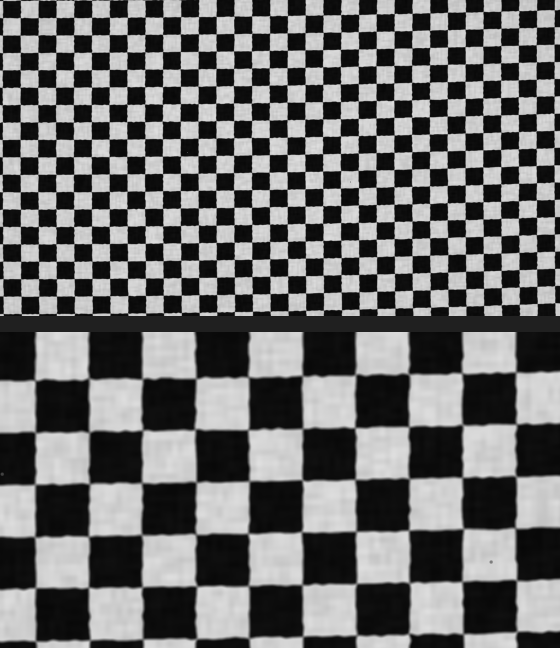
Top, the full canvas; bottom, a detail of the centre.
A WebGL 1 fragment shader for this pattern:

```glsl
precision highp float;
// Black and off-white checkered cotton, gently bowed, with a fine thread texture.
uniform vec2 u_resolution;

// Lengths are fractions of the canvas height, measured from the top left.
#define CELL vec2(0.05632, 0.05509)
#define ORIGIN vec2(0.0088, 0.0023)
#define BOW 0.0255
#define BOW_GROWTH 0.0093
#define EDGE_SOFTNESS 0.0026
#define EDGE_WOBBLE 0.0011
#define THREADS 130.0
#define INK vec3(0.047)
#define CLOTH vec3(0.808)
#define WEAVE_DEPTH 0.07
#define LINT_RARITY 0.9985

float hash(vec2 p) {
  vec3 q = fract(vec3(p.xyx) * 0.1031);
  q += dot(q, q.yzx + 33.33);
  return fract((q.x + q.y) * q.z);
}

float noise(vec2 p) {
  vec2 i = floor(p);
  vec2 f = fract(p);
  f = f * f * (3.0 - 2.0 * f);
  return mix(mix(hash(i), hash(i + vec2(1.0, 0.0)), f.x),
             mix(hash(i + vec2(0.0, 1.0)), hash(i + vec2(1.0, 1.0)), f.x), f.y);
}

// Signed distance to the band edges, in cells: positive in even bands.
vec2 bandDistance(vec2 cell) {
  vec2 p = mod(cell + 0.5, 2.0) - 0.5;
  return 0.5 - abs(p - 0.5);
}

// Rows rise toward the right, more strongly lower down; columns lean slightly.
vec2 drape(vec2 p, float across) {
  float rise = (BOW + BOW_GROWTH * p.y) * across * across;
  float lean = 0.009 * (p.y - 0.4) * (p.y - 0.4);
  return p + vec2(-lean, rise);
}

// Soft specks at rare random places on a coarse grid.
float lint(vec2 p) {
  vec2 grid = p * 50.0;
  vec2 id = floor(grid);
  vec2 center = 0.3 + 0.4 * vec2(hash(id + 7.0), hash(id + 19.0));
  float spot = 1.0 - smoothstep(0.04, 0.13, length(fract(grid) - center));
  return spot * step(LINT_RARITY, hash(id + 41.0));
}

void main() {
  vec2 uv = gl_FragCoord.xy / u_resolution;
  vec2 p = vec2(gl_FragCoord.x, u_resolution.y - gl_FragCoord.y) / u_resolution.y;
  vec2 fabric = drape(p, uv.x);

  // Printed checks with slightly ragged edges
  vec2 thread = fabric * THREADS;
  vec2 wobble = vec2(noise(thread * vec2(0.3, 1.0)),
                     noise(thread * vec2(1.0, 0.3) + 57.0)) - 0.5;
  vec2 cell = (fabric - ORIGIN + 2.0 * EDGE_WOBBLE * wobble) / CELL;
  float blur = max(EDGE_SOFTNESS, 0.75 / u_resolution.y);
  vec2 side = smoothstep(-blur, blur, bandDistance(cell) * CELL) * 2.0 - 1.0;
  float ink = 0.5 + 0.5 * side.x * side.y;

  // Crossing threads, broad mottling and a faint darkening at the corners
  float weave = noise(thread * vec2(0.45, 1.3)) + noise(thread * vec2(1.3, 0.45) + 91.0) - 1.0;
  float mottle = noise(fabric * 9.0) - 0.5;
  vec2 offCenter = uv - 0.5;
  float light = 1.015 - 0.08 * dot(offCenter, offCenter) + 0.015 * mottle;
  vec3 cloth = CLOTH * (light + WEAVE_DEPTH * weave);
  vec3 dye = INK + 0.02 * weave;

  vec3 color = mix(cloth, dye, ink);
  color = mix(color, vec3(0.35), 0.7 * lint(fabric));
  gl_FragColor = vec4(color, 1.0);
}
```
